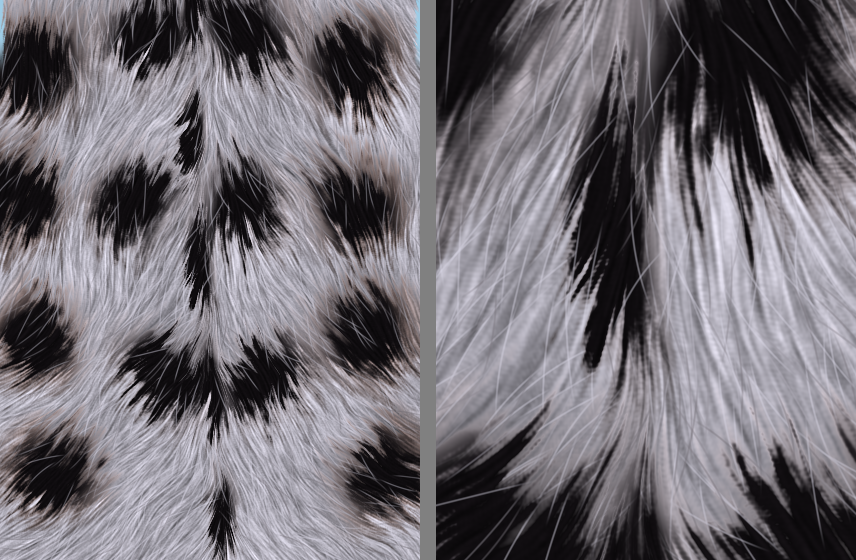
Left: the whole. Right: its middle third, enlarged.
A WebGL 1 fragment shader for this texture:

```glsl
precision highp float;
// Pale spotted fur, parted along a dark broken spine, with fine crossing hairs.
uniform vec2 u_resolution;

vec2 hash2(vec2 p) {
  vec3 q = fract(p.xyx * vec3(0.1031, 0.1030, 0.0973));
  q += dot(q, q.yzx + 33.33);
  return fract((q.xx + q.yz) * q.zy) * 2.0 - 1.0;
}

float gradientNoise(vec2 p) {
  vec2 i = floor(p), f = fract(p);
  vec2 u = f * f * f * (f * (f * 6.0 - 15.0) + 10.0);
  float a = dot(hash2(i), f);
  float b = dot(hash2(i + vec2(1.0, 0.0)), f - vec2(1.0, 0.0));
  float c = dot(hash2(i + vec2(0.0, 1.0)), f - vec2(0.0, 1.0));
  float d = dot(hash2(i + 1.0), f - 1.0);
  return mix(mix(a, b, u.x), mix(c, d, u.x), u.y);
}

vec2 rotate(vec2 v, float a) {
  return vec2(v.x * cos(a) - v.y * sin(a), v.x * sin(a) + v.y * cos(a));
}

float spineX(float y) {
  return 0.53 - 0.07 * smoothstep(0.1, 0.9, y);
}

// Direction of growth: down and away from the spine, wider near the bottom.
vec2 flow(vec2 p) {
  float s = p.x - spineX(p.y);
  float lean = s / (abs(s) + 0.05) * mix(0.95, 0.4, smoothstep(0.2, 0.9, p.y));
  float stray = 0.9 * gradientNoise(p * 3.5 + 7.0) + 0.5 * gradientNoise(p * 10.0);
  return rotate(vec2(0.0, -1.0), lean + stray);
}

// Signed field, negative inside the mirrored spots and spine dashes.
float spotField(vec2 p) {
  float dash = mod(p.y + 0.06, 0.305) - 0.1525;
  float field = length(vec2((p.x - spineX(p.y)) / 0.024, dash / 0.09)) - 1.0;
  for (int i = 0; i < 4; i++) {
    for (int j = 0; j < 4; j++) {
      float row = float(i), side = j < 2 ? -1.0 : 1.0;
      float outer = mod(float(j), 2.0);
      if (i == 3 && outer < 0.5) continue;
      vec2 h = hash2(vec2(row * 5.0 + 3.0, float(j) * 7.0 + 2.0));
      float y = mix(1.25 - 0.4 * row, 1.16 - 0.32 * row, outer);
      vec2 center = vec2(spineX(y) + side * (0.12 + 0.27 * outer), y) + h * 0.025;
      float tilt = side * (i < 2 ? 0.6 : -0.6);
      vec2 q = rotate(p - center, tilt) / vec2(0.094 + 0.012 * h.x, 0.08 + 0.012 * h.y);
      field = min(field, length(q) - 1.0);
    }
  }
  return field + 0.55 * gradientNoise(p * 9.0 + 4.0);
}

void main() {
  vec2 p = gl_FragCoord.xy / u_resolution.x;
  float pixel = 1.0 / u_resolution.x;

  // Undercoat: noise smeared along the growth direction.
  float fine = 0.0, clump = 0.0;
  vec2 trail = p;
  for (int i = 0; i < 16; i++) {
    fine += gradientNoise(trail * 170.0) / 16.0;
    clump += gradientNoise(trail * 45.0 + 30.0) / 16.0;
    trail += flow(trail) * 0.0045;
  }

  // Spots are frayed by sliding the lookup along the strands.
  float field = spotField(p + flow(p) * (clump * 0.25 + fine * 0.3));
  float dark = 1.0 - smoothstep(-0.3, 0.42, field);
  float flank = smoothstep(0.1, 0.45, abs(p.x - spineX(p.y)));
  float halo = (1.0 - smoothstep(0.1, 1.0, field)) * (0.3 + 0.6 * flank);

  float shade = 0.93 + 0.22 * gradientNoise(p * 4.0 + 12.0) + 2.2 * fine + 0.9 * clump;
  vec3 fur = mix(vec3(0.70, 0.69, 0.735), vec3(0.50, 0.42, 0.40), halo) * shade;
  vec3 spot = vec3(0.055, 0.045, 0.055) * (1.0 + 4.0 * fine);
  vec3 color = mix(fur, spot, dark);

  // Long guard hairs: one curved, tapered strand per cell and layer.
  for (int layer = 0; layer < 10; layer++) {
    vec2 grid = p * 14.0 + float(layer) * vec2(0.37, 0.61);
    for (int i = -1; i <= 1; i++) {
      for (int j = -1; j <= 1; j++) {
        vec2 cell = floor(grid) + vec2(float(i), float(j));
        vec2 seed = cell + float(layer) * vec2(17.0, 31.0) + 50.0;
        vec2 h = hash2(seed), k = hash2(seed + 91.0);
        vec2 away = (grid - cell - 0.5 - 0.5 * h) / 14.0;
        vec2 along = rotate(flow(p - away), k.x * 0.45);
        float t = dot(away, along) / (0.052 + 0.012 * h.x);
        float across = dot(away, vec2(-along.y, along.x)) - k.y * 0.007 * t * t;
        float strand = 1.0 - smoothstep(0.0, 0.0007 + pixel, abs(across));
        strand *= 1.0 - smoothstep(0.4, 1.0, abs(t));
        float strength = mix(0.42, 0.5 * step(0.6, h.y), dark);
        vec3 tint = mix(vec3(0.46, 0.44, 0.47), vec3(0.86, 0.85, 0.91), smoothstep(-0.9, 0.3, k.y));
        color = mix(color, tint * (1.0 - 0.25 * halo), strand * strength);
      }
    }
  }

  // Pale blue backdrop showing past the upper corners.
  float edge = min(p.x, 1.0 - p.x) + 0.06 * fine;
  float gap = (1.0 - smoothstep(0.004, 0.014, edge)) * smoothstep(1.15, 1.25, p.y);
  color = mix(color, vec3(0.62, 0.80, 0.90), gap);
  gl_FragColor = vec4(clamp(color, 0.0, 1.0), 1.0);
}
```
